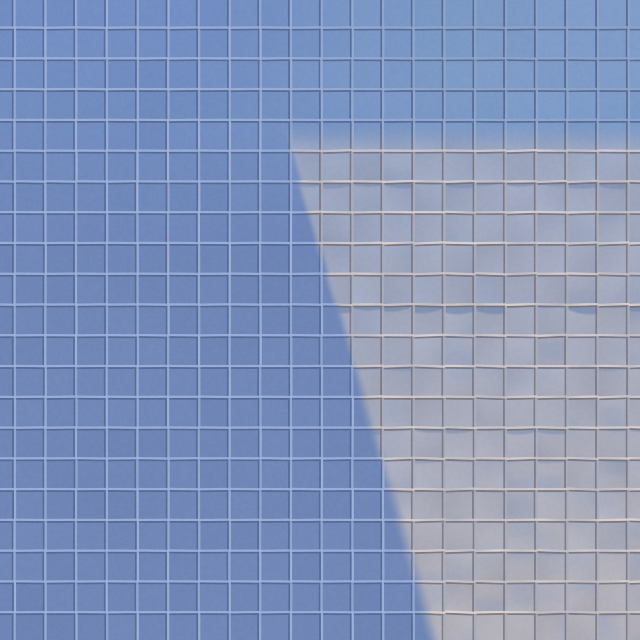
A three.js fragment shader for this pattern:

```glsl
// Square glazed wall tiles in blue shade, with a wedge of sunlight at the right.
// A repeated grid gives tiles and grout; hashes tilt each tile and bend its joints;
// sunlit tiles also get value-noise ripples, cast shadows and glints on the joints.

varying vec2 vUv;

const vec2 TILES = vec2(20.85, 20.80);      // repeats across and up
const vec2 FIRST_JOINT = vec2(0.0232, 0.0435);
const float GROUT_HALF = 0.036;             // in tile widths
const float GROOVE_HALF = 0.030;
const float GROOVE_OFFSET = 0.064;
const float EDGE_SOFT = 0.020;

const vec3 SHADE_LOW = vec3(0.435, 0.525, 0.712);
const vec3 SHADE_HIGH = vec3(0.450, 0.560, 0.765);
const vec3 SHADE_SKY = vec3(0.495, 0.612, 0.782);
const vec3 SUN_HIGH = vec3(0.592, 0.642, 0.755);
const vec3 SUN_LOW = vec3(0.692, 0.685, 0.720);
const vec3 RIPPLE_BLUE = vec3(0.540, 0.610, 0.740);
const vec3 CAST_BLUE = vec3(0.460, 0.535, 0.680);
const vec3 GROUT_SHADE = vec3(0.630, 0.705, 0.860);
const vec3 GROUT_SKY = vec3(0.560, 0.645, 0.780);
const vec3 GROUT_SUN = vec3(0.670, 0.675, 0.720);
const vec3 GLINT = vec3(0.920, 0.860, 0.820);
const vec3 GROOVE_SHADE = vec3(0.310, 0.390, 0.560);
const vec3 GROOVE_SUN = vec3(0.430, 0.430, 0.490);

const float SUN_TOP = 0.782;
const float SUN_LEFT = 0.453;               // left edge at the top of the wedge
const float SUN_SLOPE = 0.295;
const float DEEP_ROW = 9.0;                 // row with the strongest cast shadows

float hash(vec2 p) {
  vec3 q = fract(vec3(p.xyx) * 0.1031);
  q += dot(q, q.yzx + 33.33);
  return fract((q.x + q.y) * q.z);
}

float noise(vec2 p) {
  vec2 i = floor(p), f = fract(p);
  f = f * f * (3.0 - 2.0 * f);
  return mix(mix(hash(i), hash(i + vec2(1, 0)), f.x),
             mix(hash(i + vec2(0, 1)), hash(i + vec2(1, 1)), f.x), f.y);
}

// Soft band around zero
float band(float d, float halfWidth, float soft) {
  return 1.0 - smoothstep(halfWidth - soft, halfWidth + soft, abs(d));
}

float sunlight(vec2 uv, vec2 cell) {
  float edge = SUN_LEFT + SUN_SLOPE * (SUN_TOP - 0.014 - uv.y);
  edge += 0.005 * (hash(cell + 7.0) - 0.5);
  float blur = mix(0.006, 0.014, smoothstep(0.75, 0.0, uv.y));
  float side = smoothstep(edge - blur, edge + blur, uv.x);
  return side * (1.0 - smoothstep(SUN_TOP - 0.026, SUN_TOP + 0.028, uv.y));
}

// Curved shadow hanging from the upper joint of a tile
float castShadow(vec2 cell, vec2 f) {
  float row = hash(vec2(cell.y, 51.0));
  float deep = 1.0 - step(0.5, abs(cell.y - DEEP_ROW));
  float strength = max(0.8 * row * row, deep);
  float depth = strength * (0.06 + 0.26 * hash(cell + 23.0));
  depth += strength * (hash(cell + 31.0) - 0.5) * (f.x - 0.5) * 0.35;
  depth -= strength * 0.3 * (f.x - 0.5) * (f.x - 0.5);
  return strength * (1.0 - smoothstep(depth - 0.05, depth + 0.05, 1.0 - f.y));
}

void main() {
  vec2 grid = (vUv - FIRST_JOINT) * TILES;
  vec2 cell = floor(grid), f = fract(grid);
  float sun = sunlight(vUv, cell);
  float sky = smoothstep(0.25, 0.8, vUv.x) * smoothstep(0.6, 0.9, vUv.y);

  // Shaded glaze
  vec3 shade = mix(SHADE_LOW, SHADE_HIGH, smoothstep(0.45, 1.0, vUv.y));
  shade = mix(shade, SHADE_SKY, sky);
  shade += 0.012 * (noise(vUv * 5.0) - 0.5) + 0.016 * (hash(cell) - 0.5);

  // Sunlit glaze, each tile tilted a little differently
  vec2 tilt = vec2(hash(cell + 3.0), hash(cell + 11.0)) - 0.5;
  float warmth = clamp(1.05 - 1.2 * vUv.y + 0.25 * (vUv.x - 0.7), 0.0, 1.0);
  vec3 lit = mix(SUN_HIGH, SUN_LOW, warmth);
  float ripple = noise(grid * vec2(0.8, 1.3) + 4.0 * tilt);
  lit = mix(lit, RIPPLE_BLUE, 0.3 * smoothstep(0.45, 0.95, ripple));
  lit += 0.07 * dot(tilt, f - 0.5) + 0.03 * (hash(cell + 17.0) - 0.5);
  lit = mix(lit, CAST_BLUE, 0.7 * castShadow(cell, f));
  vec3 color = mix(shade, lit, sun);

  // Joints, slightly shifted and slanted from tile to tile
  vec2 joint = floor(grid + 0.5);
  vec2 d = grid - joint;
  vec2 keyX = vec2(joint.x, cell.y), keyY = vec2(cell.x, joint.y);
  float bend = mix(0.015, 0.04, sun);
  d.x += 0.02 * (hash(keyX + 41.0) - 0.5);
  d.y += bend * (hash(keyY + 61.0) - 0.5) * (f.x - 0.5) * 2.0;
  vec2 soft = max(vec2(EDGE_SOFT), 0.6 * fwidth(grid));

  float grooveX = band(d.x + GROOVE_OFFSET, GROOVE_HALF, soft.x);
  float grooveY = band(d.y + GROOVE_OFFSET, GROOVE_HALF, soft.y);
  float groutX = band(d.x, GROUT_HALF, soft.x);
  float groutY = band(d.y, GROUT_HALF, soft.y);
  vec3 groove = mix(GROOVE_SHADE, GROOVE_SUN, sun);
  color = mix(color, groove, max(grooveX * mix(0.75, 0.85, sky), grooveY * 0.8));

  vec3 grout = mix(mix(GROUT_SHADE, GROUT_SKY, sky), GROUT_SUN, sun);
  float worn = 0.65 + 0.3 * hash(keyX + 71.0);
  color = mix(color, grout, groutX * worn);
  float glint = sun * (0.3 + 0.7 * noise(vec2(grid.x * 1.4, joint.y * 5.3)));
  color = mix(color, mix(grout, GLINT, glint), groutY * 0.85);

  color += 0.014 * (noise(vUv * 260.0) - 0.5);
  gl_FragColor = vec4(color, 1.0);
}
```
